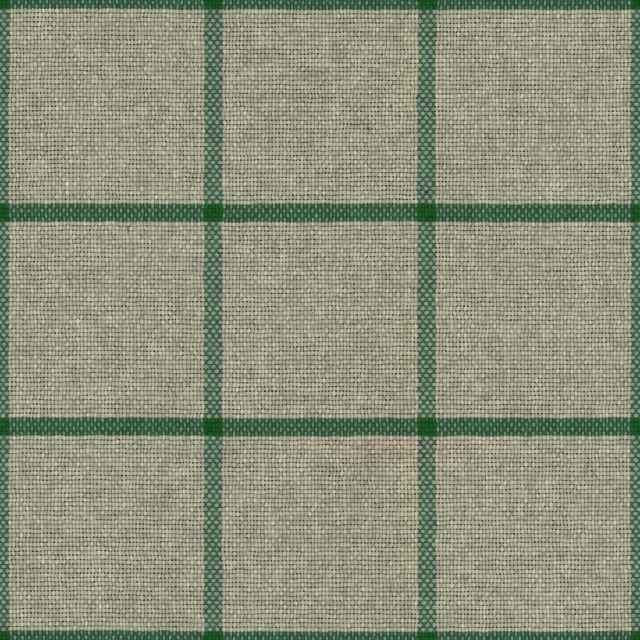
This texture is drawn by a three.js fragment shader. Its source:

```glsl
varying vec2 vUv;

float hash(vec2 p) {
  vec3 q = fract(vec3(p.xyx) * vec3(0.1031, 0.1030, 0.0973));
  q += dot(q, q.yzx + 33.33);
  return fract((q.x + q.y) * q.z);
}

// Value noise that wraps after one canvas
float noise(vec2 uv, vec2 period) {
  vec2 p = uv * period;
  vec2 i = floor(p);
  vec2 f = fract(p);
  f = f * f * (3.0 - 2.0 * f);
  float low = mix(hash(mod(i, period)), hash(mod(i + vec2(1.0, 0.0), period)), f.x);
  float high = mix(hash(mod(i + vec2(0.0, 1.0), period)), hash(mod(i + 1.0, period)), f.x);
  return mix(low, high, f.y);
}

void main() {
  const vec2 threads = vec2(180.0, 144.0);
  vec3 linen = vec3(0.69, 0.69, 0.597);
  vec3 green = vec3(0.20, 0.37, 0.25);
  vec3 deepGreen = vec3(0.11, 0.34, 0.13);
  vec3 paleGreen = vec3(0.53, 0.60, 0.53);
  vec3 holeColor = vec3(0.18, 0.21, 0.16);

  // Uneven cloth: broad drift and small thread wander
  vec2 uv = vUv;
  uv.x += 0.002 * (noise(vUv, vec2(3.0, 5.0)) - 0.5);
  uv.y += 0.003 * (noise(vUv + 0.37, vec2(4.0, 3.0)) - 0.5);
  vec2 p = uv * threads + vec2(0.5, 0.0);
  p.x += 0.45 * (noise(vUv, vec2(60.0, 72.0)) - 0.5);
  p.y += 0.22 * (noise(vUv + 0.61, vec2(60.0, 72.0)) - 0.5);
  vec2 cell = mod(floor(p), threads);
  vec2 f = fract(p) - 0.5;
  vec2 d = abs(f);

  // Three green bands each way, with edges softened within one thread
  vec2 thread = p - 0.5;
  float warpLine = abs(mod(thread.x + 30.0, 60.0) - 30.0);
  float weftLine = abs(mod(thread.y + 24.5, 48.0) - 24.0);
  float warpBand = smoothstep(2.65, 2.25, warpLine);
  float weftBand = smoothstep(2.15, 1.75, weftLine);
  float crossing = warpBand * weftBand;
  vec3 dyed = mix(green, deepGreen, crossing);
  vec3 warpColor = mix(mix(linen, paleGreen, weftBand), dyed, warpBand);
  vec3 weftColor = mix(mix(linen, paleGreen, warpBand), dyed, weftBand);

  // Plain weave, with the weft more exposed and its threads bleeding together
  float weftOnTop = mod(cell.x + cell.y, 2.0);
  float warpPatch = smoothstep(0.50, 0.12, d.x) * smoothstep(0.62, 0.25, d.y);
  float weftPatch = smoothstep(0.58, 0.30, d.y);
  float warpSeen = mix(warpPatch, 1.0 - weftPatch, weftOnTop);
  warpSeen = mix(warpSeen, 0.6, 0.15 * warpBand * (1.0 - weftBand));
  warpSeen *= 1.0 - 0.25 * weftBand * (1.0 - warpBand);
  vec3 color = mix(weftColor, warpColor, warpSeen);

  // Rounded threads with shaded grooves, slubs and fibre grain
  float shade = 1.04 - 0.15 * smoothstep(0.15, 0.5, d.x) - 0.16 * smoothstep(0.15, 0.5, d.y);
  shade -= 0.06 * (1.0 - weftOnTop);
  shade += 0.13 * (hash(cell + 7.0) - 0.5);
  shade += 0.08 * (noise(vUv, vec2(36.0, 144.0)) - 0.5);
  shade += 0.06 * (noise(vUv, vec2(180.0, 18.0)) - 0.5);
  shade += 0.06 * (noise(vUv, vec2(400.0)) - 0.5);
  float slub = smoothstep(0.86, 1.0, noise(vUv + 0.23, vec2(140.0, 18.0)));
  color *= shade + 0.08 * slub;

  // Gaps between threads: small dashes that open in some rows and close in others
  vec2 corner = mod(floor(p + 0.5), threads);
  float openness = 0.10 + 0.65 * hash(corner + 19.0);
  openness += 0.45 * (noise(vUv + 0.11, vec2(24.0, 72.0)) - 0.4);
  openness += 0.15 * (noise(vUv + 0.47, vec2(6.0, 5.0)) - 0.4);
  float reach = 0.16 * hash(corner + 41.0);
  float gap = smoothstep(0.22, 0.48, d.y) * smoothstep(0.22 - reach, 0.48 - reach, d.x);
  float closed = 1.0 - 0.2 * weftBand;
  color = mix(color, holeColor, gap * closed * clamp(openness, 0.08, 0.9));

  // Soft wear: mottling, a warm crease, a faint pink stain and stray flecks
  color *= 0.985 + 0.03 * noise(vUv, vec2(7.0, 4.0));
  float crease = exp(-pow((vUv.x - 0.645) / 0.014, 2.0));
  color *= 1.0 + crease * vec3(0.035, 0.02, -0.03) * noise(vUv, vec2(4.0, 9.0));
  vec2 stain = (vUv - vec2(0.62, 0.30)) / vec2(0.14, 0.035);
  color *= 1.0 + vec3(0.05, -0.02, -0.01) * exp(-dot(stain, stain));
  float fleck = smoothstep(0.93, 1.0, noise(vUv, vec2(90.0)))
    * smoothstep(0.75, 0.9, noise(vUv + 0.53, vec2(30.0)));
  color *= 1.0 - 0.4 * fleck;

  gl_FragColor = vec4(color, 1.0);
}
```
